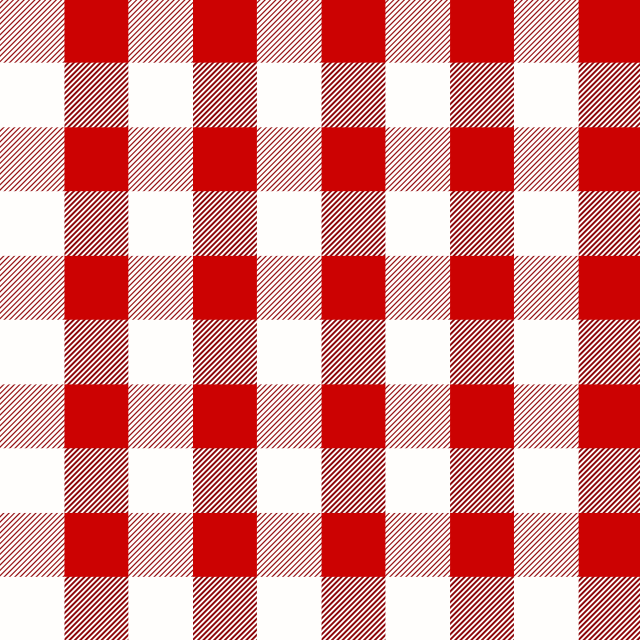
Give the GLSL for this pattern, as a WebGL 2 fragment shader.

```glsl
#version 300 es
precision highp float;

uniform vec2 u_resolution;
out vec4 fragColor;

const float REPEATS = 4.979;         // checks across the canvas
const float TWILL_PER_CHECK = 24.0;  // diagonal threads per check
const vec2 BAND_CENTER = vec2(0.750, 0.740);
const float BAND_WIDTH = 0.497;

const vec3 CLOTH = vec3(1.0, 0.995, 0.99);
const vec3 RED = vec3(0.80, 0.008, 0.008);
const vec3 WARP_THREAD = vec3(0.55, 0.02, 0.035);
const vec3 WEFT_THREAD = vec3(0.59, 0.08, 0.09);

// Coverage of a band repeating once per unit, softened over one pixel
float band(float coord, float center, float width, float pixel) {
    float dist = abs(fract(coord - center + 0.5) - 0.5) - 0.5 * width;
    return clamp(0.5 - dist / pixel, 0.0, 1.0);
}

// Threads rising to the right, drawn over plain cloth
vec3 twill(vec2 check, vec3 thread, float width, float pixel) {
    float diagonal = (check.x - check.y) * TWILL_PER_CHECK;
    float diagonalPixel = pixel * TWILL_PER_CHECK * sqrt(2.0);
    return mix(CLOTH, thread, band(diagonal, 0.0, width, diagonalPixel));
}

// Four kinds of cell from crossing vertical and horizontal bands
vec3 gingham(vec2 check, float pixel) {
    float column = band(check.x, BAND_CENTER.x, BAND_WIDTH, pixel);
    float row = band(check.y, BAND_CENTER.y, BAND_WIDTH, pixel);
    vec3 columnTwill = twill(check, WARP_THREAD, 0.51, pixel);
    vec3 rowTwill = twill(check, WEFT_THREAD, 0.32, pixel);
    vec3 betweenRows = mix(CLOTH, columnTwill, column);
    vec3 withinRows = mix(rowTwill, RED, column);
    return mix(betweenRows, withinRows, row);
}

void main() {
    float scale = REPEATS / min(u_resolution.x, u_resolution.y);
    vec2 check = gl_FragCoord.xy * scale;
    fragColor = vec4(gingham(check, scale), 1.0);
}
```
